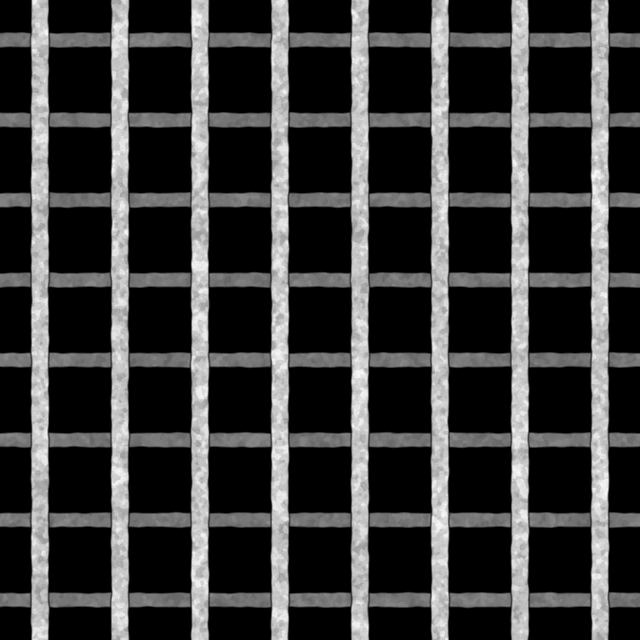
A Shadertoy shader for this pattern:

```glsl
// Worn metal grille: pale upright bars laid over darker cross bars on black.
// Bars are repeated distance bands with sine-wobbled edges; blended cellular
// noise adds mottling. All frequencies are whole numbers, so the canvas tiles.

#define REPEATS 8.0
#define UPRIGHT_HALF 0.112
#define CROSS_HALF 0.094
#define WOBBLE 0.007
#define RIM 0.022
#define UPRIGHT_TONE 0.785
#define CROSS_TONE 0.465
#define BROAD_WEAR 0.035
#define MOTTLE 0.36
#define FLECKS 0.07

const float TAU = 6.2831853;

float hash(vec2 p) {
    uvec2 q = uvec2(ivec2(p)) * uvec2(1597u, 3821u);
    uint n = (q.x ^ (q.y << 7)) * 7919u;
    n = (n ^ (n >> 15)) * 73471u;
    n ^= n >> 13;
    return float(n & 65535u) / 65535.0;
}

// Layered sines along a bar, wrapping once per canvas.
float waves(float t, float baseFrequency, float seed) {
    float sum = 0.0;
    float amplitude = 0.5;
    for (int i = 0; i < 4; i++) {
        float frequency = baseFrequency * float(i + 1) + float(i * i);
        sum += amplitude * sin(TAU * (frequency * t + hash(vec2(seed, float(i)))));
        amplitude *= 0.75;
    }
    return sum;
}

// Cellular noise: random cell values blended by distance to their points.
float cellular(vec2 uv, float period, float seed) {
    vec2 p = uv * period;
    vec2 base = floor(p);
    float total = 0.0;
    float weightSum = 0.0;
    for (int y = -1; y <= 1; y++) {
        for (int x = -1; x <= 1; x++) {
            vec2 cell = base + vec2(x, y);
            vec2 key = mod(cell, period) + seed;
            vec2 point = cell + vec2(hash(key + 301.0), hash(key + 607.0));
            vec2 offset = p - point;
            float weight = exp(-7.0 * dot(offset, offset));
            total += weight * hash(key);
            weightSum += weight;
        }
    }
    return total / weightSum;
}

// Depth inside a bar in cell units; each side of each bar has its own wobble.
float barDepth(float across, float along, float halfWidth, float seed) {
    float offset = fract(across) - 0.5;
    float edgeSeed = seed + 2.0 * floor(across) + step(0.0, offset);
    return halfWidth + WOBBLE * waves(along, 9.0, edgeSeed) - abs(offset);
}

float rimShade(float depth) {
    return mix(0.4, 1.0, smoothstep(0.0, RIM, depth));
}

void mainImage(out vec4 fragColor, in vec2 fragCoord) {
    vec2 uv = fragCoord / iResolution.xy;
    vec2 grid = uv * REPEATS;
    float pixel = REPEATS / min(iResolution.x, iResolution.y);

    float upright = barDepth(grid.x, uv.y, UPRIGHT_HALF, 11.0);
    float cross_ = barDepth(grid.y, uv.x, CROSS_HALF, 71.0);

    // Shared surface wear: soft mottling plus small dull and pale flecks.
    float coarse = cellular(uv, 64.0, 5.0);
    float medium = cellular(uv, 144.0, 23.0);
    float fine = cellular(uv, 288.0, 47.0);
    float mottle = 0.4 * coarse + 0.35 * medium + 0.25 * fine - 0.5;
    float chips = 0.45 * coarse + 0.55 * medium;
    float flecks = smoothstep(0.64, 0.7, chips) - smoothstep(0.36, 0.3, chips);
    float wear = MOTTLE * mottle + FLECKS * flecks;

    // Each bar drifts slowly in brightness along its length.
    float uprightDrift = BROAD_WEAR * waves(uv.y, 2.0, 131.0 + floor(grid.x));
    float crossDrift = BROAD_WEAR * waves(uv.x, 3.0, 171.0 + floor(grid.y));
    float uprightTone = (UPRIGHT_TONE + uprightDrift + 0.75 * wear) * rimShade(upright);
    float crossTone = (CROSS_TONE + 0.5 * crossDrift + 0.3 * wear) * rimShade(cross_);

    // Narrow contact shadow where cross bars pass behind uprights.
    crossTone *= mix(0.45, 1.0, smoothstep(0.0, RIM, -upright));

    float tone = crossTone * clamp(cross_ / pixel + 0.5, 0.0, 1.0);
    tone = mix(tone, uprightTone, clamp(upright / pixel + 0.5, 0.0, 1.0));
    fragColor = vec4(vec3(tone), 1.0);
}
```
